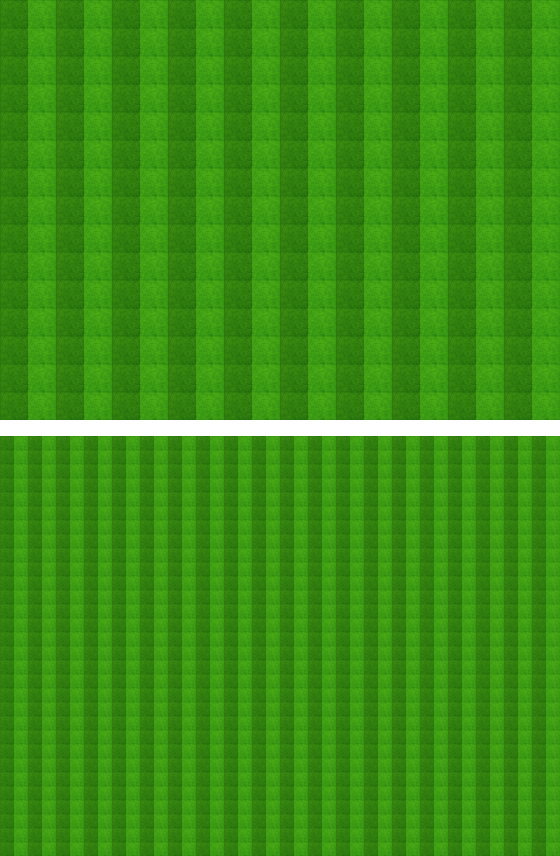
Top: one tile. Bottom: repeated 2 by 2.
Reproduce this pattern procedurally as a Shadertoy shader.

```glsl
// Mown lawn: vertical light and dark grass stripes cut into square turf tiles.

const vec2 REPEATS = vec2(10.0, 15.0);       // stripe pairs across, turf rows up
const vec2 FINE_GRAIN = vec2(48.0, 22.0);    // grass cells in one repeat
const vec2 COARSE_GRAIN = vec2(18.0, 7.0);   // tufts in one repeat
const float FINE_AMOUNT = 0.85;
const float COARSE_AMOUNT = 0.40;
const float ROW_FADE = 0.55;                 // turf is brighter at its top
const float SIDE_FADE = 0.30;                // and at its left
const float SEAM_WIDTH = 0.035;              // in turf tiles
const float SEAM_DARK = 0.30;

const vec3 DARK_LOW   = vec3(0.155, 0.450, 0.050);
const vec3 DARK_HIGH  = vec3(0.225, 0.538, 0.062);
const vec3 LIGHT_LOW  = vec3(0.200, 0.570, 0.070);
const vec3 LIGHT_HIGH = vec3(0.292, 0.668, 0.080);

float hash(vec2 p) {
    uvec2 q = uvec2(p) * uvec2(1597u, 3571u);
    uint n = (q.x ^ q.y) * 31153u + 977u;
    n = (n ^ (n >> 13)) * 48271u;
    n = (n ^ (n >> 15)) * 40503u;
    return float((n >> 8) & 65535u) / 65535.0;
}

// Value noise that wraps after the given number of cells.
float wrappedNoise(vec2 p, vec2 period) {
    vec2 cell = floor(p);
    vec2 f = fract(p);
    f = f * f * (3.0 - 2.0 * f);
    vec2 a = mod(cell, period);
    vec2 b = mod(cell + 1.0, period);
    return mix(mix(hash(a), hash(vec2(b.x, a.y)), f.x),
               mix(hash(vec2(a.x, b.y)), hash(b), f.x), f.y);
}

// Rising ramp whose drop back to zero is smoothed over width w.
float softRamp(float t, float w) {
    return t - smoothstep(1.0 - w, 1.0, t);
}

void mainImage(out vec4 fragColor, in vec2 fragCoord) {
    vec2 lawn = fragCoord / iResolution.xy * REPEATS;
    vec2 pixel = REPEATS / iResolution.xy;
    vec2 tile = fract(lawn * vec2(2.0, 1.0));
    vec2 tilePixel = pixel * vec2(2.0, 1.0);

    // Stripes: dark on the left half of each repeat, light on the right.
    float stripeDistance = 0.25 - abs(fract(lawn.x - 0.25) - 0.5);
    float light = smoothstep(-0.5 * pixel.x, 0.5 * pixel.x, stripeDistance);

    // Brightness of the turf: slow fades plus blades and tufts.
    float shade = 0.5;
    shade += ROW_FADE * (softRamp(tile.y, tilePixel.y) - 0.5);
    shade -= SIDE_FADE * (softRamp(tile.x, tilePixel.x) - 0.5);
    shade += FINE_AMOUNT * (wrappedNoise(lawn * FINE_GRAIN, FINE_GRAIN) - 0.5);
    shade += COARSE_AMOUNT * (wrappedNoise(lawn * COARSE_GRAIN, COARSE_GRAIN) - 0.5);

    // Thin worn seams around every turf tile.
    vec2 edge = 0.5 - abs(tile - 0.5);
    vec2 seam = 1.0 - smoothstep(vec2(0.0), SEAM_WIDTH + tilePixel, edge);
    shade -= SEAM_DARK * max(seam.x, seam.y);

    vec3 low = mix(DARK_LOW, LIGHT_LOW, light);
    vec3 high = mix(DARK_HIGH, LIGHT_HIGH, light);
    fragColor = vec4(clamp(mix(low, high, shade), 0.0, 1.0), 1.0);
}
```
